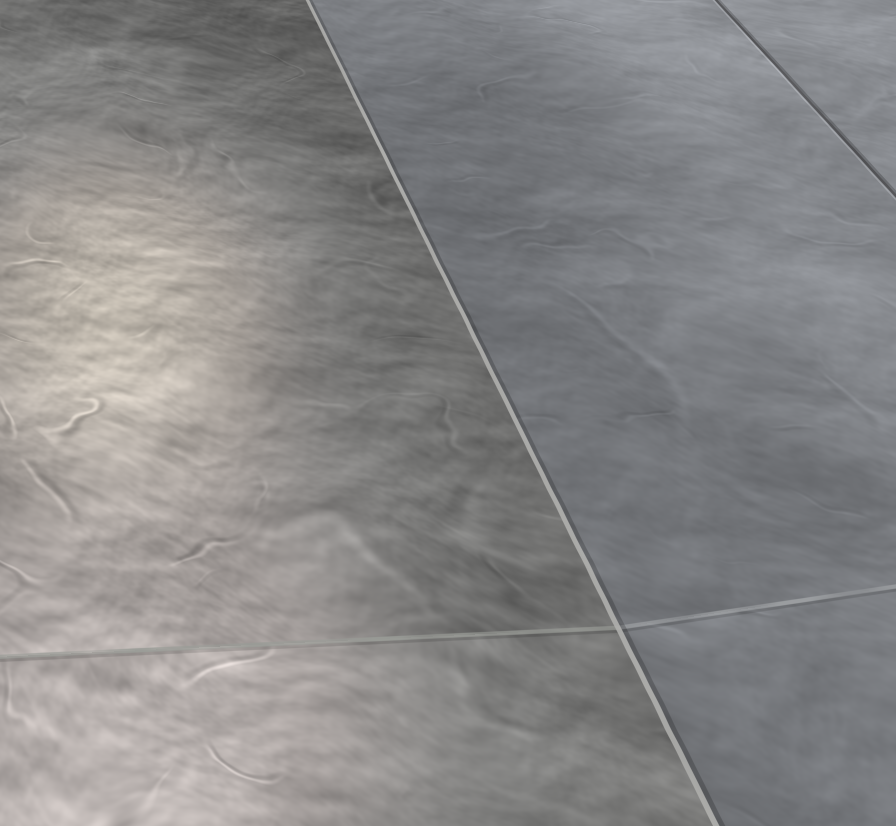
Reproduce this texture procedurally as a WebGL 1 fragment shader.

```glsl
precision highp float;
// Grey slate floor tiles in perspective, with thin joints and a warm reflected glow.
uniform vec2 u_resolution;

vec2 randomGradient(vec2 cell) {
  vec2 h = fract(sin(vec2(dot(cell, vec2(127.1, 311.7)), dot(cell, vec2(269.5, 183.3)))) * 43758.5);
  return h * 2.0 - 1.0;
}

float gradientNoise(vec2 p) {
  vec2 i = floor(p), f = p - i;
  vec2 w = f * f * f * (f * (f * 6.0 - 15.0) + 10.0);
  float a = dot(randomGradient(i), f);
  float b = dot(randomGradient(i + vec2(1, 0)), f - vec2(1, 0));
  float c = dot(randomGradient(i + vec2(0, 1)), f - vec2(0, 1));
  float d = dot(randomGradient(i + 1.0), f - 1.0);
  return mix(mix(a, b, w.x), mix(c, d, w.x), w.y);
}

float fbm(vec2 p) {
  float sum = 0.0, amplitude = 0.5;
  for (int i = 0; i < 6; i++) {
    sum += amplitude * gradientNoise(p);
    p = mat2(1.6, 1.2, -1.2, 1.6) * p + 3.7;
    amplitude *= 0.52;
  }
  return sum;
}

// Broken ridge lines: a bright lip with a dark side below it
float creases(vec2 q) {
  float sum = 0.0;
  for (int i = 0; i < 3; i++) {
    float k = float(i);
    vec2 s = q * (5.0 + 4.0 * k) + 11.0 * k;
    float n = gradientNoise(s * vec2(0.9, 1.3)) + 0.12 * gradientNoise(s * 4.0);
    float patches = smoothstep(0.08, 0.32, gradientNoise(s * 1.1 + 23.0));
    float lip = 1.0 - smoothstep(0.0, 0.03, abs(n));
    float shade = 1.0 - smoothstep(0.0, 0.04, abs(n - 0.045));
    sum += patches * (lip - 0.75 * shade);
  }
  return sum;
}

float spot(vec2 p, vec2 center, float radius) {
  vec2 d = (p - center) / radius;
  return exp(-dot(d, d));
}

float stroke(float distance, float halfWidth) {
  float pixel = 0.8 / u_resolution.y;
  return 1.0 - smoothstep(halfWidth - pixel, halfWidth + pixel, abs(distance));
}

void main() {
  vec2 p = gl_FragCoord.xy / u_resolution.y;

  // Floor plane: long joints meet at a vanishing point above the canvas
  float depth = 2.17 - p.y;
  vec2 ground = vec2(p.x + 0.207, 2.3) / depth;
  float column = floor((ground.x - 0.072) / 0.423);
  float onLeft = 1.0 - step(0.5, column);
  float cross = p.y - 0.24 - (p.x - 0.749) * mix(0.149, 0.047, onLeft);
  float row = step(0.0, cross);

  // Slate relief, different on each tile
  vec2 q = ground + vec2(column, row) * vec2(7.3, 4.1);
  q += 0.03 * vec2(gradientNoise(q * 9.0), gradientNoise(q * 9.0 + 5.0));
  vec2 grain = mat2(0.9, 0.4, -0.4, 0.9) * q * vec2(6.0, 8.0);
  float slope = fbm(grain) - fbm(grain + vec2(0.025, -0.04));
  float blotches = fbm(q * 4.0 + 31.0);
  float ridges = creases(q);

  // Broad light: two glows on the left, soft sky light on the right
  float upperGlow = spot(p, vec2(0.13, 0.62), 0.21);
  float lowerGlow = spot(p, vec2(0.14, 0.10), 0.35);
  float glow = onLeft * clamp(upperGlow + lowerGlow, 0.0, 1.0);
  float leftTone = 0.38 + 0.05 * (1.0 - p.y) + 0.31 * upperGlow + 0.30 * lowerGlow
    + 0.07 * spot(p, vec2(0.0, 0.9), 0.2);
  float rightTone = 0.445 + 0.08 * smoothstep(0.52, 0.85, ground.x)
    + 0.04 * smoothstep(0.75, 1.0, p.y) + 0.02 * (1.0 - row);
  float tone = mix(rightTone, leftTone, onLeft);
  tone += 0.17 * blotches;
  tone += slope * mix(0.55, 1.6, max(glow, 0.35 * onLeft));
  tone += ridges * mix(0.035, 0.12, glow);

  // Cool grey stone, warm where it reflects the lamp
  vec3 cool = mix(vec3(0.975, 0.995, 1.03), vec3(1.0, 1.0, 0.99), onLeft);
  vec3 warm = mix(vec3(1.03, 0.99, 0.975), vec3(1.04, 1.0, 0.94), upperGlow);
  vec3 color = tone * mix(cool, warm, smoothstep(0.1, 0.7, glow));

  // Cross joint, worn and fading in places
  float wear = gradientNoise(vec2(p.x * 14.0, 2.0));
  color *= 1.0 - 0.13 * stroke(cross + 0.004, 0.0022);
  vec3 crossColor = mix(vec3(0.62, 0.63, 0.64), vec3(0.60, 0.61, 0.59), onLeft);
  color = mix(color, crossColor, stroke(cross, 0.0026) * clamp(0.7 + 0.8 * wear, 0.2, 0.9));

  // Long joints: a pale one, then a dark one farther right
  float along = mod(ground.x - 0.072 + 0.2115, 0.423) - 0.2115;
  float joint = (along + 0.0006 * gradientNoise(vec2(p.y * 30.0, 8.0))) * depth;
  float darkJoint = step(0.7, ground.x);
  float halfWidth = mix(0.0018, 0.0015, darkJoint) * depth;
  color *= 1.0 - 0.2 * stroke(joint - 1.8 * halfWidth, halfWidth);
  vec3 jointColor = mix(vec3(0.69, 0.69, 0.68), vec3(0.31, 0.31, 0.32), darkJoint);
  color = mix(color, jointColor + 0.06 * wear, 0.9 * stroke(joint, halfWidth));
  color += 0.10 * darkJoint * stroke(joint + 2.0 * halfWidth, 0.6 * halfWidth);

  gl_FragColor = vec4(clamp(color, 0.0, 1.0), 1.0);
}
```
